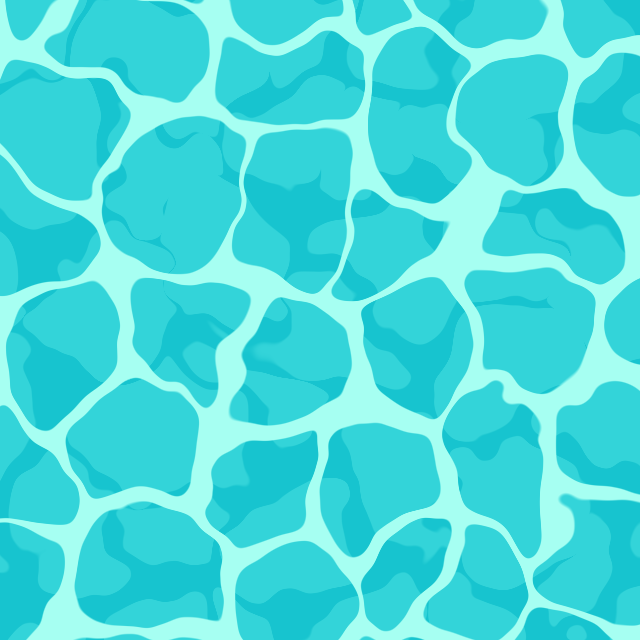
A WebGL 1 fragment shader for this texture:

```glsl
precision highp float;

uniform vec2 u_resolution;

const vec3 CAUSTIC = vec3(0.65, 1.00, 0.95);
const vec3 WATER = vec3(0.20, 0.83, 0.85);
const vec3 SHADOW = vec3(0.09, 0.77, 0.81);
const float CELLS_ACROSS = 5.2;

float hash(vec2 p) {
    return fract(sin(dot(p, vec2(127.1, 311.7))) * 43758.545);
}

vec2 hash2(vec2 p) {
    return vec2(hash(p), hash(p + vec2(57.3, 19.7)));
}

// Smooth value noise, two channels
vec2 noise2(vec2 p) {
    vec2 i = floor(p);
    vec2 f = fract(p);
    f = f * f * f * (f * (f * 6.0 - 15.0) + 10.0);
    vec2 low = mix(hash2(i), hash2(i + vec2(1.0, 0.0)), f.x);
    vec2 high = mix(hash2(i + vec2(0.0, 1.0)), hash2(i + vec2(1.0, 1.0)), f.x);
    return mix(low, high, f.y);
}

// Bends straight cell walls into waves
vec2 warp(vec2 p, float broad, float fine) {
    vec2 wave = broad * (noise2(p * 1.7 + 11.0) - 0.5);
    vec2 ripple = fine * (noise2(p * 4.3 + 37.0) - 0.5);
    return p + wave + ripple;
}

vec2 cellPoint(vec2 cell, float jitter) {
    return cell + 0.5 + jitter * (hash2(cell) - 0.5);
}

// Distance to the Voronoi walls, with corners rounded by a soft minimum
float wallDistance(vec2 p, float jitter, float sharpness) {
    vec2 base = floor(p);
    vec2 homeCell = base;
    vec2 home = vec2(0.0);
    float nearest = 100.0;
    for (int y = -1; y <= 1; y++) {
        for (int x = -1; x <= 1; x++) {
            vec2 cell = base + vec2(float(x), float(y));
            vec2 toPoint = cellPoint(cell, jitter) - p;
            float d = dot(toPoint, toPoint);
            if (d < nearest) {
                nearest = d;
                home = toPoint;
                homeCell = cell;
            }
        }
    }
    float sum = 0.0;
    for (int y = -2; y <= 2; y++) {
        for (int x = -2; x <= 2; x++) {
            if (x == 0 && y == 0) continue;
            vec2 cell = homeCell + vec2(float(x), float(y));
            vec2 other = cellPoint(cell, jitter) - p;
            float d = dot(0.5 * (home + other), normalize(other - home));
            sum += exp(-sharpness * d);
        }
    }
    return -log(sum) / sharpness;
}

// Coverage of a net of bands with uneven width
float net(vec2 p, float halfWidth, float variation, float wallSharpness, float pixel) {
    float uneven = variation * (noise2(p * 1.9 + 73.0).x - 0.5);
    float d = wallDistance(p, 0.82, wallSharpness) - halfWidth - uneven;
    return 1.0 - smoothstep(-pixel, pixel, d);
}

void main() {
    float scale = CELLS_ACROSS / min(u_resolution.x, u_resolution.y);
    vec2 p = gl_FragCoord.xy * scale;
    float pixel = 0.8 * scale;

    // Soft shadow bands on the pool floor
    vec2 shadowPoint = warp(p + vec2(31.4, 17.6), 0.65, 0.22);
    float shadow = net(shadowPoint, 0.05, 0.19, 12.0, pixel);

    // Bright caustic net on the surface
    vec2 causticPoint = warp(p + vec2(4.3, 8.1), 0.38, 0.10);
    float caustic = net(causticPoint, 0.045, 0.06, 14.0, pixel);

    vec3 color = mix(WATER, SHADOW, shadow);
    color = mix(color, CAUSTIC, caustic);
    gl_FragColor = vec4(color, 1.0);
}
```
